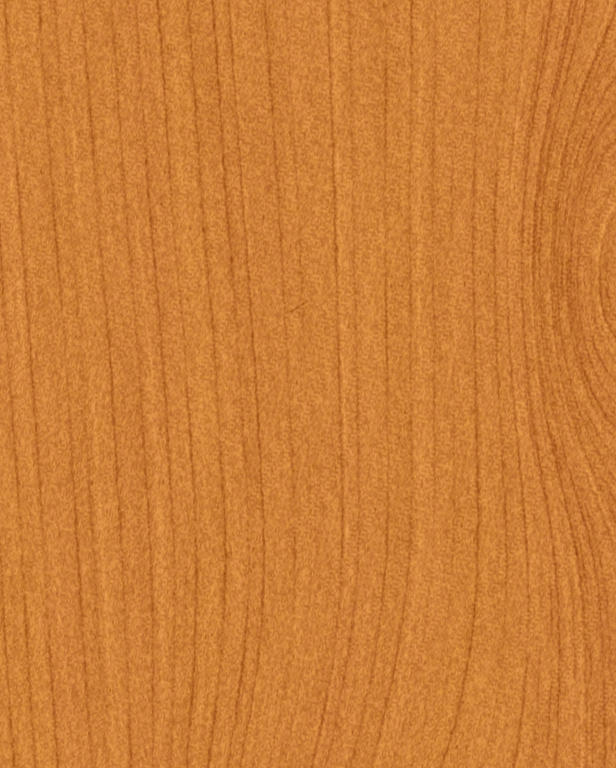
Write a Shadertoy shader that draws this texture.

```glsl
// Warm orange-brown wood veneer: long, nearly vertical grain lines that swing
// around a knot on the right edge. A warped coordinate acts as the growth
// rings; thin dark lines, soft streaks and a crisp mottle are drawn over it.

const vec3 DARK_WOOD  = vec3(0.67, 0.36, 0.12);
const vec3 LIGHT_WOOD = vec3(0.84, 0.54, 0.25);
const vec3 RED_TINT   = vec3(0.006, -0.008, 0.030);
const vec2 KNOT       = vec2(0.79, 0.635);

float hash(vec2 p) {
    return fract(sin(dot(p, vec2(127.1, 311.7))) * 43758.5453);
}

// Smooth value noise in 0..1
float noise(vec2 p) {
    vec2 i = floor(p);
    vec2 f = fract(p);
    f = f * f * (3.0 - 2.0 * f);
    float low  = mix(hash(i), hash(i + vec2(1, 0)), f.x);
    float high = mix(hash(i + vec2(0, 1)), hash(i + vec2(1, 1)), f.x);
    return mix(low, high, f.y);
}

// Noise centred on zero, with its own offset per layer
float signedNoise(vec2 p, float seed) {
    return noise(p + seed * 17.3) - 0.5;
}

vec2 rotate(vec2 p, float angle) {
    float c = cos(angle), s = sin(angle);
    return vec2(c * p.x - s * p.y, s * p.x + c * p.y);
}

// Bulge of the rings around the knot, a little longer above than below
float knotBulge(vec2 p) {
    vec2 d = (p - KNOT) / vec2(0.095, p.y > KNOT.y ? 0.26 : 0.23);
    return exp(-dot(d, d));
}

// Ring coordinate: its level lines are the paths of the grain
float ringCoord(vec2 p) {
    float lean = 0.07 * (p.y - 0.5) * (1.0 - smoothstep(0.3, 0.55, p.x));
    float low = max(0.36 - p.y, 0.0) / 0.36;
    float window = smoothstep(0.12, 0.35, p.x) * (1.0 - smoothstep(0.5, 0.8, p.x));
    float bend = 0.06 * low * low * window;
    float wobble = 0.005 * signedNoise(p * vec2(7.0, 5.0), 1.0);
    return p.x + lean + bend + 0.20 * knotBulge(p) + wobble;
}

// How fast the ring coordinate changes, to keep line widths even
float ringSlope(vec2 p) {
    vec2 e = vec2(0.004, 0.0);
    return length(vec2(ringCoord(p + e.xy) - ringCoord(p - e.xy),
                       ringCoord(p + e.yx) - ringCoord(p - e.yx))) / (2.0 * e.x);
}

// Irregular lines along the grain; "fade" is how far they weaken in places
float grainLines(float ring, float y, float count, float width, float breaks, float fade, float seed) {
    float cell = floor(ring * count);
    float total = 0.0;
    for (int k = -1; k <= 1; k++) {
        float id = cell + float(k);
        float centre = (id + 0.25 + 0.5 * hash(vec2(id, seed))) / count;
        float d = (ring - centre) / width;
        float strength = mix(0.45, 1.0, hash(vec2(id, seed + 5.0)));
        float present = smoothstep(0.2, 0.7, noise(vec2(id * 7.0 + seed, y * breaks)));
        float core = exp(-d * d);
        float halo = 0.16 * exp(-d * d / 9.0);
        total += strength * mix(1.0 - fade, 1.0, present) * (core + halo);
    }
    return total;
}

// Sparse short dark pores, stretched along the grain
float pores(vec2 q) {
    vec2 id = floor(q);
    vec2 centre = 0.3 + 0.4 * vec2(hash(id + 3.0), hash(id + 9.0));
    float present = step(0.95, hash(id));
    return present * (1.0 - smoothstep(0.08, 0.28, length(fract(q) - centre)));
}

float segmentDistance(vec2 p, vec2 a, vec2 b) {
    vec2 ab = b - a;
    return length(p - a - ab * clamp(dot(p - a, ab) / dot(ab, ab), 0.0, 1.0));
}

void mainImage(out vec4 fragColor, in vec2 fragCoord) {
    vec2 p = fragCoord / iResolution.y;
    float ring = ringCoord(p);
    float slope = ringSlope(p);
    float nearKnot = smoothstep(0.64, 0.73, p.x);
    float ragged = ring + slope * 0.0020 * signedNoise(p * vec2(60.0, 120.0), 2.0);

    // Broad bands and soft streaks follow the grain
    float tone = 0.82 - 0.02 * nearKnot;
    tone += 0.08 * signedNoise(vec2(ring * 22.0, p.y * 1.5), 3.0);
    tone += 0.12 * signedNoise(vec2(ring * 75.0, p.y * 3.0), 4.0);
    tone += 0.20 * signedNoise(vec2(ring * 200.0, p.y * 14.0), 5.0);

    // Dark ring lines, pale lines, and broken strokes beside the knot
    tone -= 0.60 * grainLines(ragged, p.y, 31.0, 0.0019 * slope, 7.0, 0.5, 11.0);
    tone += 0.26 * grainLines(ragged, p.y, 14.0, 0.0022 * slope, 5.0, 0.6, 23.0);
    tone -= 0.50 * nearKnot * grainLines(ragged, p.y, 42.0, 0.0018 * slope, 22.0, 0.9, 37.0);

    // Crisp mottled surface of small upright flecks
    tone += 0.74 * signedNoise(rotate(p, 0.2) * vec2(500.0, 330.0), 6.0);
    tone += 0.34 * signedNoise(rotate(p, -0.12) * vec2(340.0, 130.0), 7.0);
    tone -= 0.40 * pores(vec2(ring * 130.0, p.y * 55.0));

    // One short scratch
    float scratch = segmentDistance(p, vec2(0.379, 0.594), vec2(0.400, 0.608));
    tone -= 0.65 * (1.0 - smoothstep(0.0004, 0.0020, scratch));

    vec3 color = mix(DARK_WOOD, LIGHT_WOOD, clamp(tone, -0.4, 1.4));
    float redness = signedNoise(rotate(p, 0.6) * vec2(260.0, 180.0), 8.0)
                  + 0.5 * signedNoise(vec2(ring * 20.0, p.y * 2.0), 9.0);
    color += RED_TINT * (redness + 0.2 * nearKnot);
    fragColor = vec4(color, 1.0);
}
```
